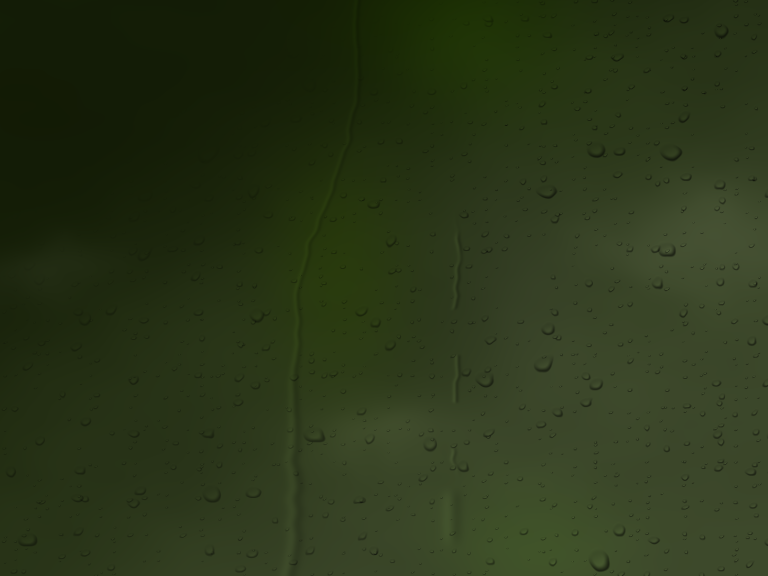
Write a WebGL 2 fragment shader that draws this texture.

```glsl
#version 300 es
precision highp float;
uniform vec2 u_resolution;
out vec4 fragColor;

vec3 hash3(vec2 p) {
    vec3 q = fract(p.xyx * vec3(.1031, .1030, .0973));
    q += dot(q, q.yxz + 33.33);
    return fract((q.xxy + q.yzz) * q.zyx);
}

float noise(vec2 p) {
    vec2 i = floor(p), f = fract(p);
    f = f * f * (3. - 2. * f);
    return mix(mix(hash3(i).x, hash3(i + vec2(1, 0)).x, f.x),
               mix(hash3(i + vec2(0, 1)).x, hash3(i + vec2(1, 1)).x, f.x), f.y);
}

float fbm(vec2 p) {
    float sum = 0., amp = .5;
    for (int i = 0; i < 4; i++) {
        sum += amp * noise(p);
        p = p * 2.03 + 17.;
        amp *= .5;
    }
    return sum;
}

float glow(vec2 p, vec2 centre, vec2 size) {
    vec2 q = (p - centre) / size;
    return exp(-dot(q, q));
}

// Out-of-focus scenery behind the glass
vec3 scenery(vec2 p, float light) {
    vec3 col = mix(vec3(.075, .11, .022), vec3(.155, .2, .09), smoothstep(0., .5, light));
    col = mix(col, vec3(.235, .28, .165), smoothstep(.45, 1., light));
    vec2 warped = p + .16 * (vec2(fbm(p * 4.), fbm(p * 4. + 40.)) - .47);
    // Leafy patches
    col += vec3(.015, .055, -.025) * glow(p, vec2(.82, .95), vec2(.2, .16));
    col += vec3(.01, .035, -.035) * glow(p, vec2(.59, .53), vec2(.12, .2));
    col += vec3(.015, .045, -.005) * glow(p, vec2(.92, .05), vec2(.16, .11));
    // Pale haze
    col += vec3(.065, .065, .06) * glow(warped, vec2(1.21, .6), vec2(.2, .085));
    col += vec3(.04, .04, .035) * glow(warped, vec2(.65, .23), vec2(.13, .05));
    col += vec3(.025, .02, .03) * glow(warped, vec2(.9, .52), vec2(.16, .2));
    col += vec3(.035) * glow(warped, vec2(.08, .55), vec2(.12, .05));
    return col * (.92 + .17 * fbm(p * vec2(3., 5.) + 9.));
}

// Relative shading of one grid of drops, loosely lined up in columns
float drops(vec2 p, float cell, float fill, float seed) {
    vec2 id = floor(p / cell);
    vec3 h = hash3(id + seed), shape = hash3(id + seed + 71.);
    float column = hash3(vec2(id.x, seed)).y;
    vec2 centre = .5 + vec2(.32 * (column - .5) + .14 * (h.x - .5), .42 * (h.y - .5));
    vec2 q = fract(p / cell) - centre;
    float radius = mix(.09, .23, h.z * h.z);
    q.x += q.y * (shape.x - .6) * .7;
    q = q / radius * vec2(1., mix(.8, 1.35, shape.y));
    float d = length(q) + .3 * noise(q * 1.4 + id * 7.);
    float aa = 1.2 / (u_resolution.y * cell * radius);
    float mask = (1. - smoothstep(1. - aa, 1. + aa, d)) * step(shape.z, fill);
    float down = dot(q, vec2(.35, -.9));
    float rim = smoothstep(.5, 1., d);
    float shadow = rim * smoothstep(-.4, .7, down);
    float lit = (1. - rim) * smoothstep(-.5, .6, down) + .5 * rim * smoothstep(.1, .8, -down);
    return mask * (.17 * lit - .5 * shadow - .06);
}

// Embossed ridge of a running trickle
float ridge(float offset, float width) {
    float s = offset / width;
    return -s * exp(-s * s);
}

float trickles(vec2 p) {
    float wobble = noise(vec2(p.y * 14., 3.)) - .5 + .4 * (noise(vec2(p.y * 45., 8.)) - .5);
    float path = .505 + .03 * p.y + .085 * smoothstep(.45, .85, p.y) + .014 * wobble;
    float tone = .3 * ridge(p.x - path, mix(.011, .0045, smoothstep(.1, .5, p.y)));
    // Broken second trickle ending in a wide smear
    float wander = .79 + .018 * (noise(vec2(p.y * 18., 21.)) - .5)
                 + .007 * (noise(vec2(p.y * 60., 5.)) - .5);
    float span = smoothstep(.15, .2, p.y) * (1. - smoothstep(.64, .7, p.y));
    tone += .45 * span * smoothstep(.3, .65, noise(vec2(p.y * 38., 31.))) * ridge(p.x - wander, .004);
    float smear = smoothstep(.04, .08, p.y) * (1. - smoothstep(.13, .16, p.y));
    return tone + .25 * smear * ridge(p.x - .785, .013);
}

void main() {
    vec2 p = gl_FragCoord.xy / u_resolution.y;
    float light = smoothstep(.1, .95, .375 * p.x + .55 * (1. - p.y) + .12 * (fbm(p * 2.5) - .47));
    vec3 col = scenery(p, light);

    float water = drops(p, .1, .4, 3.);
    water += drops(p + .013, .056, .5, 19.);
    water += drops(p + .007, .031, .42, 47.);
    water += drops(p + .003, .019, .2, 83.);
    water *= smoothstep(.03, .4, light) * mix(.75, 1.1, smoothstep(.4, 1.2, p.x));

    col *= 1. + water + trickles(p);
    fragColor = vec4(col, 1.);
}
```
